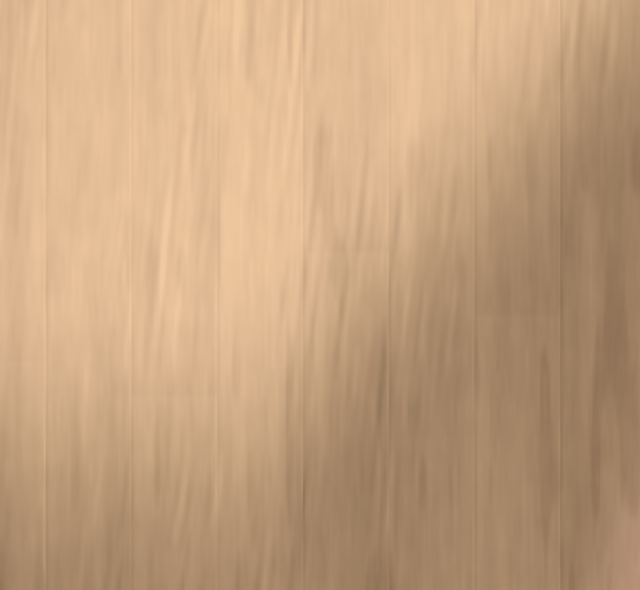
A WebGL 1 fragment shader for this texture:

```glsl
precision highp float;
uniform vec2 u_resolution;

#define PLANK_WIDTH 0.134
#define PLANK_SHIFT 0.0716
#define BOARD_LENGTH 0.85
#define BOARD_CONTRAST 0.045
#define STREAK_CONTRAST 0.12
#define FIBRE_CONTRAST 0.06
#define WISP_CONTRAST 0.16
#define WISP_SLANT 0.10
#define LIGHT_WOOD vec3(0.90, 0.75, 0.595)
#define DARK_WOOD vec3(0.54, 0.43, 0.325)
#define ROSY_GLOW vec3(0.10, 0.075, 0.09)

float hash(vec2 p) {
  vec3 q = fract(vec3(p.xyx) * 0.1031);
  q += dot(q, q.yzx + 33.33);
  return fract((q.x + q.y) * q.z);
}

float noise(vec2 p) {
  vec2 i = floor(p);
  vec2 f = fract(p);
  f = f * f * (3.0 - 2.0 * f);
  float low = mix(hash(i), hash(i + vec2(1.0, 0.0)), f.x);
  float high = mix(hash(i + vec2(0.0, 1.0)), hash(i + vec2(1.0, 1.0)), f.x);
  return mix(low, high, f.y);
}

float fbm(vec2 p) {
  float sum = 0.0;
  float weight = 0.55;
  for (int i = 0; i < 3; i++) {
    sum += weight * noise(p);
    p = p * 2.03 + 17.1;
    weight *= 0.5;
  }
  return sum;
}

// Broad light: a diagonal shadow from the right and a fade to the floor.
float illumination(vec2 uv) {
  float down = 1.0 - uv.y;
  float side = 1.0 - 0.75 * smoothstep(0.75, 1.25, uv.x + 0.8 * down);
  float base = 1.0 - 0.7 * smoothstep(0.45, 1.05, down);
  float leftEdge = 0.12 * (1.0 - smoothstep(0.0, 0.1, uv.x));
  return min(side, base) - leftEdge;
}

// Tone of one board, with soft ends staggered between the planks.
float boardTone(float plank, float y) {
  float along = y / BOARD_LENGTH + hash(vec2(plank, 7.0));
  float board = floor(along);
  float blend = smoothstep(0.0, 0.008, fract(along));
  float before = hash(vec2(plank, board + 20.0));
  float here = hash(vec2(plank, board + 21.0));
  return mix(before, here, blend) - 0.5;
}

// Slanted growth lines, lit from one side.
float wisps(vec2 p, float plank) {
  float bend = 0.012 * noise(vec2(plank * 5.0, p.y * 5.0));
  vec2 q = vec2((p.x - WISP_SLANT * p.y + bend) * 95.0, p.y * 7.0);
  float relief = noise(q) - noise(q + vec2(0.55, 0.0));
  float patches = smoothstep(0.48, 0.75, noise(vec2(p.x * 13.0 + 4.0, p.y * 2.2)));
  return relief * patches;
}

void main() {
  vec2 uv = gl_FragCoord.xy / u_resolution;
  vec2 p = gl_FragCoord.xy / u_resolution.x;

  // Planks and their seams
  float across = (p.x - PLANK_SHIFT) / PLANK_WIDTH;
  float plank = floor(across) + 3.0;
  float seam = (fract(across + 0.5) - 0.5) * PLANK_WIDTH;
  float seamWear = 0.3 + 0.7 * noise(vec2(plank, p.y * 9.0));
  float ridge = exp(-pow((seam + 0.002) / 0.0018, 2.0));
  float groove = exp(-pow((seam - 0.002) / 0.0025, 2.0));

  // Grain from broad bands down to fine fibres
  float sway = 0.008 * noise(vec2(p.x * 6.0, p.y * 4.0));
  float x = p.x + sway;
  float bands = fbm(vec2(x * 28.0, p.y * 1.8)) - 0.48;
  float streaks = fbm(vec2(x * 75.0, p.y * 5.0)) - 0.48;
  float fibres = noise(vec2(x * 180.0, p.y * 22.0)) - 0.5;
  float mottle = fbm(p * vec2(45.0, 28.0)) - 0.48;
  float knots = smoothstep(0.72, 0.92, noise(vec2(x * 48.0, p.y * 6.0 + 9.0)));

  // Light and surface
  float tone = illumination(uv);
  tone += BOARD_CONTRAST * 2.0 * boardTone(plank, p.y);
  tone += STREAK_CONTRAST * (1.5 * bands + streaks);
  tone += FIBRE_CONTRAST * (fibres + 1.2 * mottle);
  tone += WISP_CONTRAST * wisps(p, plank);
  tone += seamWear * (0.08 * ridge - 0.10 * groove) - 0.10 * knots;

  vec3 color = mix(DARK_WOOD, LIGHT_WOOD, clamp(tone, -0.15, 1.12));

  // Rosy reflection in the lower right corner
  float glow = smoothstep(0.0, 0.14, uv.x - 0.86 - 0.34 * uv.y);
  color += ROSY_GLOW * glow * (1.0 - smoothstep(0.2, 0.5, uv.y));

  gl_FragColor = vec4(color, 1.0);
}
```
